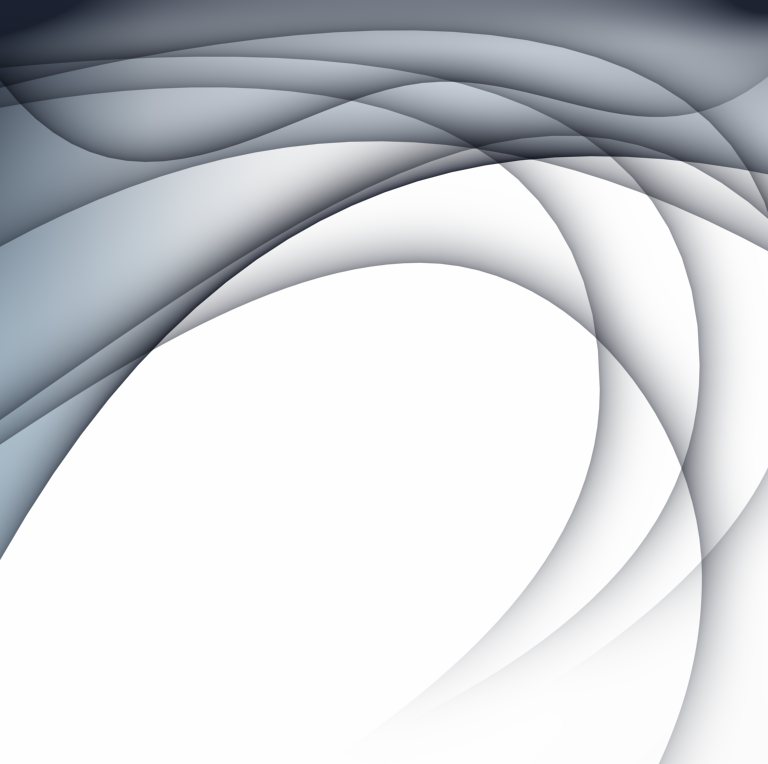
Write a Shadertoy shader that draws this background.

```glsl
// Draws translucent steel-blue veils with shaded edges sweeping over white.

const vec3 WHITE = vec3(0.995);
const vec3 INK = vec3(0.07, 0.09, 0.15);
const vec3 STEEL = vec3(0.64, 0.72, 0.78);
const vec3 MIST = vec3(0.85, 0.88, 0.91);
const int STEPS = 24;

vec2 bezier(vec2 a, vec2 b, vec2 c, vec2 d, float t) {
    float s = 1.0 - t;
    return s*s*s*a + 3.0*s*s*t*b + 3.0*s*t*t*c + t*t*t*d;
}

// x: signed distance, positive left of travel; y: position along the curve
vec2 curve(vec2 p, vec2 a, vec2 b, vec2 c, vec2 d) {
    vec2 from = a;
    vec2 best = vec2(9.0, 0.0);
    for (int i = 0; i < STEPS; i++) {
        vec2 to = bezier(a, b, c, d, float(i + 1) / float(STEPS));
        vec2 along = to - from, rel = p - from;
        float h = clamp(dot(rel, along) / dot(along, along), 0.0, 1.0);
        float dist = length(rel - along * h);
        if (dist < abs(best.x)) {
            float side = along.x * rel.y - along.y * rel.x;
            best = vec2(side < 0.0 ? -dist : dist, (float(i) + h) / float(STEPS));
        }
        from = to;
    }
    return best;
}

// Joins two curves, the second continuing the position from 1
vec2 chain(vec2 first, vec2 next) {
    return abs(first.x) <= abs(next.x) ? first : next + vec2(0.0, 1.0);
}

float inside(float d) {
    float pixel = 0.8 / iResolution.y;
    return smoothstep(-pixel, pixel, d);
}

// Shadow that is crisp on the edge and melts away outward
vec3 veil(vec3 col, float d, float width, float strength) {
    float r = max(d, 0.0) / width;
    float shade = 0.65 * exp(-r * r * 0.6 - r * 0.6) + 0.35 * exp(-r * 5.0);
    return mix(col, col * INK, inside(d) * shade * strength);
}

float cornerGlow(vec2 p, vec2 corner, float falloff) {
    return exp(-falloff * length((p - corner) * vec2(1.0, 1.5)));
}

void mainImage(out vec4 fragColor, in vec2 fragCoord) {
    vec2 p = fragCoord / iResolution.xy;

    // Broad arches
    vec2 crown = curve(p, vec2(0.0, 0.885), vec2(0.326, 0.967), vec2(0.911, 1.063), vec2(1.01, 0.692));
    vec2 dome = curve(p, vec2(0.0, 0.677), vec2(0.339, 0.863), vec2(0.651, 0.863), vec2(1.01, 0.666));
    vec2 sweep = curve(p, vec2(0.0, 0.45), vec2(0.43, 0.751), vec2(0.729, 0.967), vec2(1.01, 0.705));
    vec2 rim = curve(p, vec2(0.0, 0.267), vec2(0.273, 0.751), vec2(0.612, 0.852), vec2(1.01, 0.77));

    // Hooks curling down the right side
    vec2 outer = chain(
        curve(p, vec2(0.0, 0.911), vec2(0.391, 0.948), vec2(0.911, 0.948), vec2(0.911, 0.522)),
        curve(p, vec2(0.911, 0.522), vec2(0.911, 0.293), vec2(0.729, 0.149), vec2(0.495, 0.038)));
    vec2 inner = chain(
        curve(p, vec2(0.0, 0.859), vec2(0.299, 0.915), vec2(0.781, 0.921), vec2(0.781, 0.49)),
        curve(p, vec2(0.781, 0.49), vec2(0.781, 0.293), vec2(0.625, 0.136), vec2(0.43, 0.005)));
    vec2 tail = curve(p, vec2(1.01, 0.411), vec2(0.964, 0.293), vec2(0.833, 0.175), vec2(0.69, 0.09));

    // Rolling wave and the low arch
    vec2 wave = chain(
        curve(p, vec2(0.0, 0.895), vec2(0.182, 0.657), vec2(0.391, 0.89), vec2(0.573, 0.893)),
        curve(p, vec2(0.573, 0.893), vec2(0.729, 0.898), vec2(0.859, 0.777), vec2(1.01, 0.908)));
    vec2 lowArch = chain(
        curve(p, vec2(0.0, 0.418), vec2(0.195, 0.548), vec2(0.378, 0.656), vec2(0.547, 0.656)),
        chain(
            curve(p, vec2(0.547, 0.656), vec2(0.755, 0.656), vec2(0.914, 0.437), vec2(0.914, 0.247)),
            curve(p, vec2(0.914, 0.247), vec2(0.914, 0.162), vec2(0.898, 0.084), vec2(0.853, -0.01))));

    // Tinted bodies
    float body = inside(rim.x);
    float upper = body * inside(dome.x);
    vec3 col = mix(WHITE, WHITE * 0.985, smoothstep(0.6, 1.2, p.x - p.y));
    col = mix(col, STEEL, body * (1.0 - smoothstep(-0.08, 0.42, p.x)));
    col = mix(col, min(col, MIST), upper);

    // Gloom along the left and top edges and in the corners
    float gloom = 0.35 * exp(-9.0 * p.x) * smoothstep(0.45, 0.85, p.y)
                + 0.42 * smoothstep(0.93, 1.01, p.y)
                + 0.75 * cornerGlow(p, vec2(0.0, 1.0), 6.0)
                + 0.75 * cornerGlow(p, vec2(1.0, 1.0), 7.0);
    col = mix(col, INK, body * min(gloom, 0.94));

    // Shaded edges
    col = veil(col, crown.x, 0.035, 0.5);
    col = veil(col, wave.x, 0.035, 0.58 * (1.0 - 0.6 * smoothstep(1.5, 2.0, wave.y)));
    col = veil(col, dome.x, 0.045, 0.5);
    col = veil(col, sweep.x, 0.045, 0.5);
    col = veil(col, rim.x, 0.036, 0.92 * smoothstep(-0.35, 0.35, rim.y) * (1.0 - 0.5 * smoothstep(0.7, 1.0, rim.y)));
    col = veil(col, outer.x, 0.036, 0.46 * (1.0 - smoothstep(1.0, 2.0, outer.y)));
    col = veil(col, inner.x, 0.036, 0.46 * (1.0 - smoothstep(1.0, 2.0, inner.y)));
    col = veil(col, lowArch.x, 0.04, 0.5 - 0.25 * smoothstep(1.5, 3.0, lowArch.y));
    col = veil(col, tail.x, 0.04, 0.28 * (1.0 - smoothstep(0.1, 1.0, tail.y)));

    fragColor = vec4(col, 1.0);
}
```
